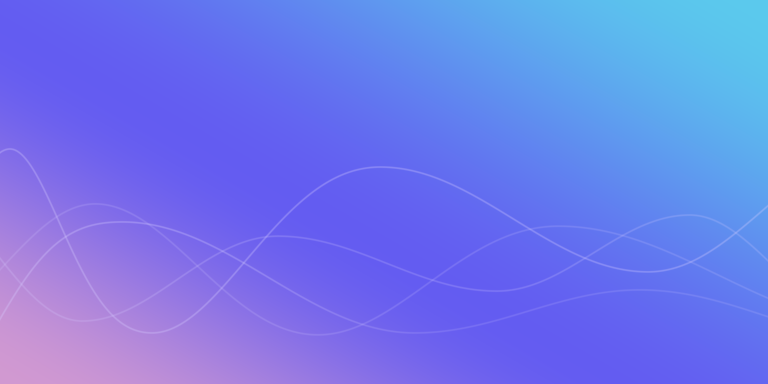
Give the GLSL for this background, as a Shadertoy shader.

```glsl
// Diagonal pink, indigo and cyan gradient crossed by four thin wavy lines.

const float PI = 3.14159;
const vec3 PINK = vec3(0.82, 0.60, 0.82);
const vec3 INDIGO = vec3(0.39, 0.36, 0.945);
const vec3 CYAN = vec3(0.355, 0.79, 0.93);
const vec3 LINE_TINT = vec3(0.84, 0.80, 1.0);

// Height of a wave eased between its crests and troughs (x, y, skew of the next span)
float waveHeight(float x, vec3 turns[6]) {
    float height = turns[0].y;
    for (int i = 0; i < 5; i++) {
        vec3 a = turns[i], b = turns[i + 1];
        if (x >= a.x) {
            float u = clamp((x - a.x) / (b.x - a.x), 0.0, 1.0);
            u += a.z * u * (1.0 - u);
            height = mix(a.y, b.y, 0.5 - 0.5 * cos(PI * u));
        }
    }
    return height;
}

// Coverage of a hairline along the wave, corrected for its slope
float waveLine(vec2 uv, vec3 turns[6]) {
    float aspect = iResolution.x / iResolution.y;
    float e = 0.002;
    float height = waveHeight(uv.x, turns);
    float slope = (waveHeight(uv.x + e, turns) - waveHeight(uv.x - e, turns)) / (2.0 * e * aspect);
    float dist = abs(uv.y - height) / sqrt(1.0 + slope * slope);
    return 1.0 - smoothstep(0.0, 0.0018 + 1.0 / iResolution.y, dist);
}

// Three-colour ramp running 30 degrees off vertical, corner to corner
vec3 background(vec2 uv) {
    vec2 p = uv * vec2(iResolution.x / iResolution.y, 1.0);
    vec2 direction = vec2(sin(PI / 6.0), cos(PI / 6.0));
    float t = dot(p, direction) / dot(iResolution.xy / iResolution.y, direction);
    vec3 color = mix(PINK, INDIGO, smoothstep(0.0, 0.43, t));
    return mix(color, CYAN, smoothstep(0.42, 1.0, t));
}

void mainImage(out vec4 fragColor, in vec2 fragCoord) {
    vec2 uv = fragCoord / iResolution.xy;
    vec3 color = background(uv);

    // Tall wave
    float tall = waveLine(uv, vec3[6](
        vec3(-0.117, 0.22, 0.0), vec3(0.013, 0.612, 0.39), vec3(0.198, 0.133, 0.2),
        vec3(0.495, 0.565, 0.0), vec3(0.844, 0.292, -0.05), vec3(1.133, 0.609, 0.0)));

    // Long low wave
    float low = waveLine(uv, vec3[6](
        vec3(-0.078, -0.016, 0.55), vec3(0.159, 0.422, 0.0), vec3(0.54, 0.133, 0.0),
        vec3(0.833, 0.245, 0.0), vec3(1.172, 0.102, 0.0), vec3(1.5, 0.3, 0.0)));

    // Two faint waves weaving through each other
    float rising = waveLine(uv, vec3[6](
        vec3(-0.117, 0.531, 0.05), vec3(0.107, 0.164, 0.03), vec3(0.362, 0.385, 0.0),
        vec3(0.647, 0.242, 0.0), vec3(0.898, 0.44, 0.0), vec3(1.12, 0.167, 0.0)));
    float falling = waveLine(uv, vec3[6](
        vec3(-0.117, 0.141, 0.0), vec3(0.124, 0.469, 0.1), vec3(0.414, 0.128, 0.1),
        vec3(0.727, 0.411, 0.0), vec3(1.146, 0.154, 0.0), vec3(1.5, 0.4, 0.0)));

    // Lay the lines over the gradient; the low one dims to the right
    color = mix(color, LINE_TINT, 0.32 * tall);
    color = mix(color, LINE_TINT, mix(0.32, 0.16, smoothstep(0.2, 0.6, uv.x)) * low);
    color = mix(color, LINE_TINT, 0.22 * rising);
    color = mix(color, LINE_TINT, 0.18 * falling);

    fragColor = vec4(color, 1.0);
}
```
